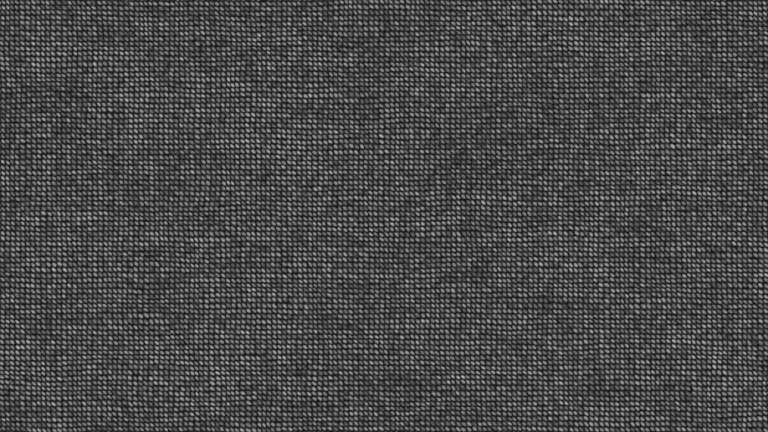
Write a Shadertoy shader that draws this texture.

```glsl
float hash(vec2 p) {
    vec3 h = fract(p.xyx * vec3(0.1031, 0.1030, 0.0973));
    h += dot(h, h.yzx + 33.33);
    return fract((h.x + h.y) * h.z);
}

float noise(vec2 p) {
    vec2 cell = floor(p), f = fract(p);
    f = f * f * (3.0 - 2.0 * f);
    float bottom = mix(hash(cell), hash(cell + vec2(1, 0)), f.x);
    float top = mix(hash(cell + vec2(0, 1)), hash(cell + vec2(1, 1)), f.x);
    return mix(bottom, top, f.y);
}

// Brightness of the woven cloth at uv in 0..1
float cloth(vec2 uv) {
    vec2 p = uv * vec2(150.0, 84.0);

    // Threads wander slightly
    vec2 wander = vec2(noise(p * vec2(0.3, 0.12)), noise(p * vec2(0.1, 0.3) + 47.0));
    p += 0.5 * (wander - 0.5);

    // One slanted, rounded stitch per cell
    vec2 stitch = floor(p);
    vec2 q = fract(p) - 0.5;
    q.y += 0.4 * q.x;
    q += 0.14 * (vec2(hash(stitch + 13.0), hash(stitch + 71.0)) - 0.5);
    float yarn = 1.0 - smoothstep(0.16, 0.6, length(q * vec2(0.95, 1.15)));

    // Uneven yarn: single stitches, rows, columns and broad patches
    float tone = 0.7 + 0.6 * hash(stitch + 5.0);
    tone += 0.35 * (noise(vec2(p.x * 0.1, stitch.y + 0.5)) - 0.5);
    tone += 0.25 * (noise(vec2(stitch.x + 0.5, p.y * 0.1) + 91.0) - 0.5);
    tone += 0.15 * (noise(p * 0.08 + 29.0) - 0.5);

    // Fine fibres
    float fibre = noise(p * vec2(2.6, 3.2) + 17.0) - 0.5;
    return 0.135 + 0.35 * yarn * tone + 0.12 * fibre;
}

void mainImage(out vec4 fragColor, in vec2 fragCoord) {
    // Average a 3 by 3 grid of samples to smooth the edges
    float grey = 0.0;
    for (int y = -1; y <= 1; y++) {
        for (int x = -1; x <= 1; x++) {
            vec2 offset = vec2(x, y) / 3.0;
            grey += cloth((fragCoord + offset) / iResolution.xy) / 9.0;
        }
    }
    fragColor = vec4(vec3(clamp(grey, 0.0, 1.0)), 1.0);
}
```
